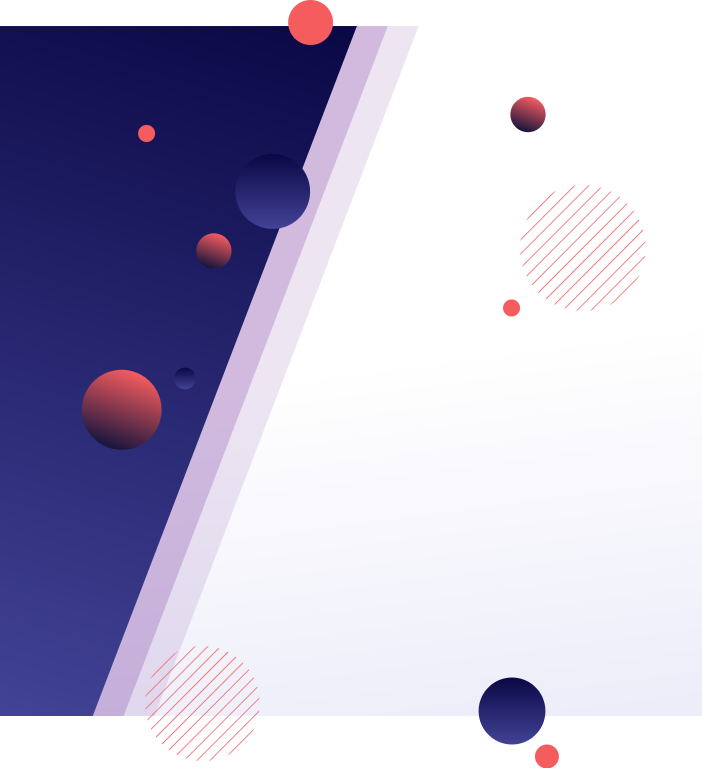
This background is drawn by a Shadertoy shader. Its source:

```glsl
// Slanted navy panel with two lilac stripes beside a pale panel, scattered
// with flat and shaded discs and two hatched circles. Every shape is a signed
// distance turned into pixel coverage; lengths are fractions of the height.

const float ASPECT = 0.9167;
const vec3 WHITE = vec3(1.0);
const vec3 MIST = vec3(0.93, 0.93, 0.98);
const vec3 NAVY = vec3(0.04, 0.03, 0.27);
const vec3 INDIGO = vec3(0.26, 0.26, 0.59);
const vec3 LILAC = vec3(0.82, 0.73, 0.87);
const vec3 PALE_LILAC = vec3(0.93, 0.90, 0.95);
const vec3 CORAL = vec3(0.96, 0.36, 0.37);
const vec3 DUSK = vec3(0.09, 0.08, 0.24);

const float PANEL_BOTTOM = 0.0677;
const float PANEL_TOP = 0.9661;
const float STRIPE_WIDTH = 0.0403;

// Disc centres and radii: flat first, then navy, then coral
const int FLAT_END = 4;
const int NAVY_END = 7;
const int DISC_COUNT = 10;
const vec3 DISCS[DISC_COUNT] = vec3[](
    vec3(0.4056, 0.9707, 0.0293), vec3(0.1914, 0.8262, 0.0111),
    vec3(0.6680, 0.5990, 0.0111), vec3(0.7142, 0.0150, 0.0156),
    vec3(0.3561, 0.7507, 0.0488), vec3(0.2415, 0.5072, 0.0141),
    vec3(0.6686, 0.0742, 0.0436), vec3(0.6895, 0.8509, 0.0230),
    vec3(0.2793, 0.6732, 0.0230), vec3(0.1589, 0.4664, 0.0521));

// Share of a pixel covered by a shape at signed distance d
float coverage(float d, float px) {
    return clamp(0.5 - d / px, 0.0, 1.0);
}

// Gradient between two colours across a disc, along a unit direction
vec3 discShade(vec2 q, vec2 dir, vec3 low, vec3 high) {
    return mix(low, high, clamp(0.5 + 0.5 * dot(q, dir), 0.0, 1.0));
}

// Thin 45 degree lines clipped to a circle
float hatchedDisc(vec2 p, vec2 centre, float radius, float px) {
    vec2 q = p - centre;
    float spacing = radius / 6.3;
    float across = (q.x - q.y) * 0.70711;
    float nearest = abs(fract(across / spacing + 0.5) - 0.5) * spacing;
    return coverage(nearest - 0.0006, px) * coverage(length(q) - radius, px);
}

// Pale field, two stripes and the dark slanted field
vec3 panelColor(vec2 p, float px) {
    float slope = 0.384;
    float edge = 0.1211 + slope * (p.y - PANEL_BOTTOM);
    float d = (p.x - edge) * inversesqrt(1.0 + slope * slope);
    float stripe = STRIPE_WIDTH * inversesqrt(1.0 + slope * slope);

    float fade = (1.0 - p.y + 0.13 * p.x - 0.534) / 0.496;
    vec3 pale = mix(WHITE, MIST, clamp(fade, 0.0, 1.0));
    float depth = ((0.456 - p.x) * 0.3 + PANEL_TOP - p.y) / 1.03;
    vec3 dark = mix(NAVY, INDIGO, clamp(depth, 0.0, 1.0));

    vec3 color = mix(pale, pale * PALE_LILAC, coverage(d - 2.0 * stripe, px));
    color = mix(color, pale * LILAC, coverage(d - stripe, px));
    return mix(color, dark, coverage(d, px));
}

void mainImage(out vec4 fragColor, in vec2 fragCoord) {
    vec2 p = fragCoord / iResolution.xy * vec2(ASPECT, 1.0);
    float px = 1.0 / iResolution.y;

    // Panel on a white page
    float panel = max(PANEL_BOTTOM - p.y, p.y - PANEL_TOP);
    vec3 color = mix(WHITE, panelColor(p, px), coverage(panel, px));

    // Hatched circles
    float hatch = max(hatchedDisc(p, vec2(0.7611, 0.6771), 0.0820, px),
                      hatchedDisc(p, vec2(0.2643, 0.0840), 0.0749, px));
    color = mix(color, CORAL, 0.85 * hatch);

    // Flat and shaded discs
    for (int i = 0; i < DISC_COUNT; i++) {
        vec3 disc = DISCS[i];
        vec2 q = (p - disc.xy) / disc.z;
        vec3 fill = CORAL;
        if (i >= NAVY_END) fill = discShade(q, vec2(0.34, 0.94), DUSK, CORAL);
        else if (i >= FLAT_END) fill = discShade(q, vec2(0.0, 1.0), INDIGO, NAVY);
        color = mix(color, fill, coverage((length(q) - 1.0) * disc.z, px));
    }

    fragColor = vec4(color, 1.0);
}
```
